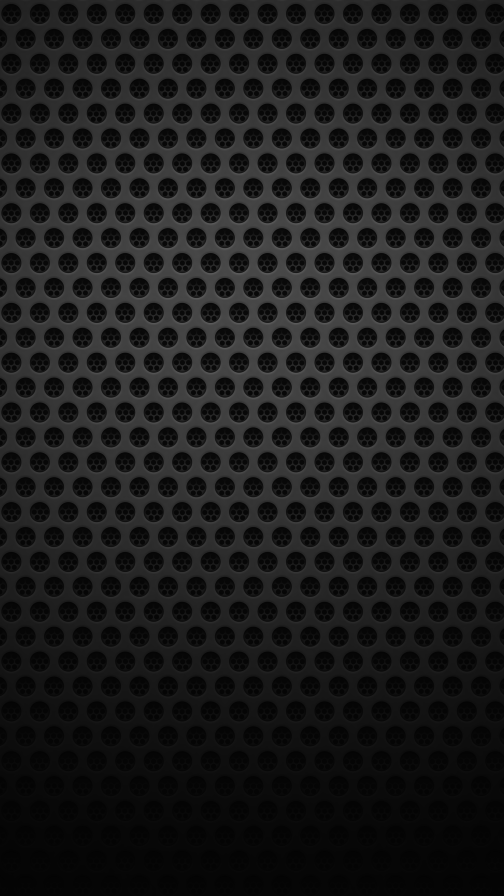
Write a Shadertoy shader that draws this pattern.

```glsl
const float PITCH = 0.03177;        // hole spacing, in canvas heights
const float ROW_STEP = 0.875;       // row spacing, in pitches
const float HOLE_RADIUS = 0.352;
const float DOT_RADIUS = 0.088;
const float DOT_RING = 0.215;

vec2 hashGradient(vec2 cell) {
    float h = fract(sin(dot(cell, vec2(127.1, 311.7))) * 43758.5);
    float angle = 6.28319 * h;
    return vec2(cos(angle), sin(angle));
}

float gradientNoise(vec2 p) {
    vec2 i = floor(p), f = fract(p);
    vec2 u = f * f * f * (f * (f * 6.0 - 15.0) + 10.0);
    vec2 e = vec2(0.0, 1.0);
    float a = dot(hashGradient(i), f);
    float b = dot(hashGradient(i + e.yx), f - e.yx);
    float c = dot(hashGradient(i + e.xy), f - e.xy);
    float d = dot(hashGradient(i + e.yy), f - e.yy);
    return mix(mix(a, b, u.x), mix(c, d, u.x), u.y);
}

float fill(float dist, float aa) {
    return 1.0 - smoothstep(-aa, aa, dist);
}

// Soft spotlight on the upper half, fading to black below
float plateLight(vec2 uv) {
    float rise = 0.08 + 0.92 * smoothstep(0.0, 0.68, uv.y);
    float top = 1.0 - 0.38 * smoothstep(0.7, 1.02, uv.y);
    float side = 2.0 * uv.x - 1.0;
    return 0.28 * rise * top * (1.0 - 0.27 * side * side);
}

// Staggered rows: local position in xy, cell index in zw
vec4 staggeredCell(vec2 p, float rowStep) {
    float row = floor(p.y / rowStep + 0.5);
    float x = p.x - 0.5 * mod(row, 2.0);
    float column = floor(x + 0.5);
    return vec4(x - column, p.y - row * rowStep, column, row);
}

// One central perforation ringed by six
float perforationDistance(vec2 p, float ring, float radius) {
    float dist = length(p);
    for (int i = 0; i < 6; i++) {
        float angle = float(i) * 1.0472;
        dist = min(dist, length(p - ring * vec2(cos(angle), sin(angle))));
    }
    return dist - radius;
}

// Recessed mesh, shadowed beneath the upper rim
float recessShade(vec2 p, vec2 drift, float light, float aa) {
    float dots = fill(perforationDistance(p - drift, DOT_RING, DOT_RADIUS), aa);
    float shadow = mix(1.0, 0.2, smoothstep(-0.12, 0.3, p.y));
    float edge = 1.0 - 0.55 * smoothstep(0.25, HOLE_RADIUS, length(p));
    float mesh = 0.012 + 0.58 * light * shadow * edge;
    return mix(mesh, 0.015 + 0.07 * light, dots);
}

void mainImage(out vec4 fragColor, in vec2 fragCoord) {
    vec2 uv = fragCoord / iResolution.xy;
    vec2 canvas = fragCoord / iResolution.y;
    float aa = 0.65 / (iResolution.y * PITCH);

    // Rows are counted from the top edge
    vec2 p = vec2(canvas.x - 0.0127, 1.0 - 0.0156 - canvas.y) / PITCH;
    vec4 cell = staggeredCell(p, ROW_STEP);
    vec2 local = vec2(cell.x, -cell.y);
    float dist = length(local) - HOLE_RADIUS;

    // Plate with faint grain
    float light = plateLight(uv);
    float shade = light * (1.0 + 0.04 * gradientNoise(p * 5.0));

    // Lit lower lip and dim upper lip
    float lip = exp(-pow((dist - 0.02) / 0.045, 2.0));
    float facing = -local.y / max(length(local), 0.001);
    shade *= 1.0 + lip * (facing > 0.0 ? 0.28 : 0.2) * facing;

    // Mesh alignment wanders slightly from hole to hole
    vec2 drift = 0.035 * vec2(gradientNoise(cell.zw * 0.37),
                              gradientNoise(cell.zw * 0.37 + 19.3));
    float recess = recessShade(local, drift, light, aa);
    shade = mix(shade, recess, fill(dist, aa));

    fragColor = vec4(vec3(shade), 1.0);
}
```
